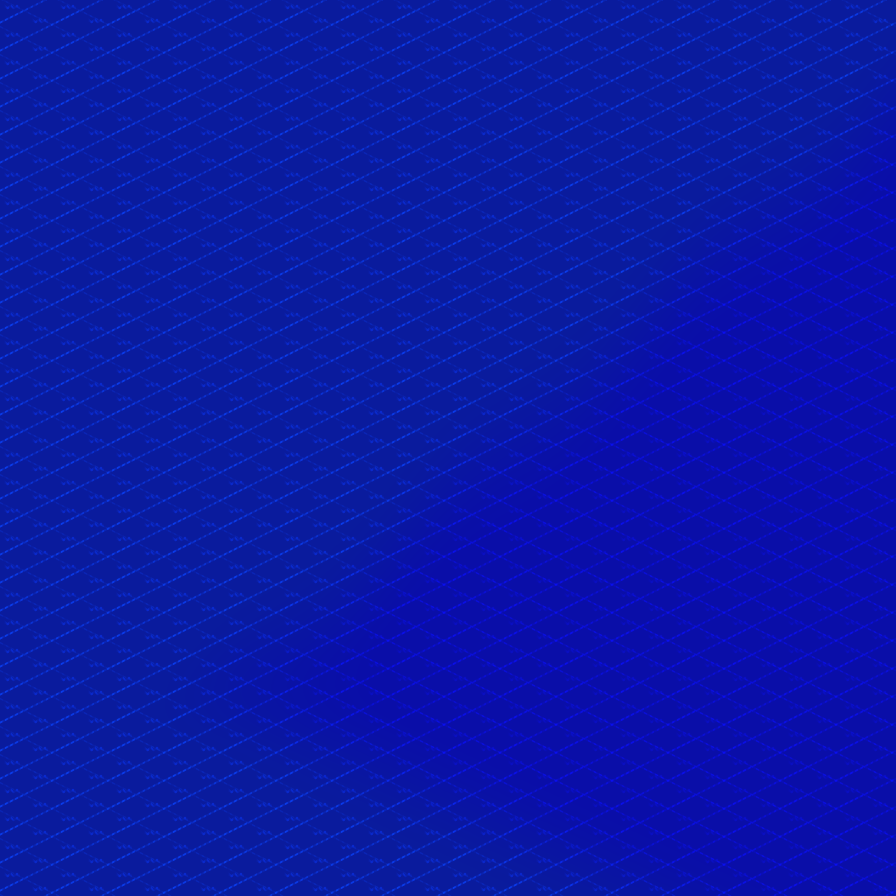
Write a Shadertoy shader that draws this pattern.

```glsl
// Fine diamond lattice of dotted blue lines with small zigzag dashes over a two-tone blue ground.

const float TAU = 6.2831853;
const vec2 GRID = vec2(16.0, 32.0); // diamonds across and down

// Soft coverage of a shape from its signed distance.
float fill(float dist, float blur) {
    return 1.0 - smoothstep(-blur, blur, dist);
}

// Parallel diagonals of the grid cells; side is 1 for rising, -1 for falling.
float slantedLines(vec2 cell, float side, float phase, float halfWidth, float blur) {
    float t = cell.x - side * cell.y - phase;
    float dist = abs(fract(t + 0.5) - 0.5) / length(GRID);
    return fill(dist - halfWidth, blur);
}

// Dots along a line, with a slower swell in strength.
float beads(float x, float perCell, float phase) {
    float dots = smoothstep(-0.5, 0.6, sin(TAU * x * perCell));
    float swell = 0.5 + 0.5 * sin(TAU * (x + phase));
    return (0.35 + 0.65 * dots) * (0.65 + 0.35 * swell);
}

// One short dotted zigzag in every cell.
float dashes(vec2 cell, vec2 center, float blur) {
    vec2 q = (fract(cell - center + 0.5) - 0.5) / GRID;
    q.y += 0.0011 * sin(q.x * 900.0);
    vec2 d = abs(q) - vec2(0.0085, 0.0014);
    float dotted = 0.35 + 0.65 * smoothstep(-0.5, 0.6, cos(q.x * 1200.0));
    return fill(max(d.x, d.y), blur) * dotted;
}

// Soft wedge opening to the right, 1 inside.
float wedge(vec2 p, float softness) {
    float wave = 0.010 * sin(p.x * 23.0 + 2.4);
    float upper = (0.26 + 0.89 * (p.x - 0.30) - p.y) / 1.339 + wave;
    float lower = (p.y - 0.20 + 0.46 * (p.x - 0.30)) / 1.101;
    float h = clamp(0.5 + 0.5 * (lower - upper) / 0.08, 0.0, 1.0);
    float inside = mix(lower, upper, h) - 0.08 * h * (1.0 - h);
    return smoothstep(-softness, softness, inside);
}

void mainImage(out vec4 fragColor, in vec2 fragCoord) {
    vec2 p = fragCoord / iResolution.xy;
    vec2 cell = p * GRID;
    float blur = 0.6 / iResolution.y;
    float deep = wedge(p, 0.07);

    // Ground, and line colours that follow it
    vec3 color = mix(vec3(0.04, 0.105, 0.615), vec3(0.04, 0.055, 0.66), deep);
    vec3 lineColor = mix(vec3(0.04, 0.24, 0.94), vec3(0.04, 0.06, 0.98), deep);
    vec3 dashColor = mix(vec3(0.04, 0.18, 0.86), vec3(0.04, 0.06, 0.88), deep);

    // Falling lines are fainter than rising ones
    float falling = slantedLines(cell, -1.0, 0.05, 0.0008, blur) * beads(cell.x, 10.0, 0.5);
    float rising = slantedLines(cell, 1.0, 0.81, 0.0010, blur) * beads(cell.x, 11.0, 0.1);
    color = mix(color, lineColor, mix(0.35, 0.70, deep) * falling);
    color = mix(color, lineColor, mix(0.95, 0.80, deep) * rising);

    // Two rows of dashes, offset by half a cell
    float dash = max(dashes(cell, vec2(0.72, 0.25), blur),
                     dashes(cell, vec2(0.22, 0.75), blur));
    color = mix(color, max(color, dashColor), mix(0.75, 0.45, deep) * dash);

    fragColor = vec4(color, 1.0);
}
```
